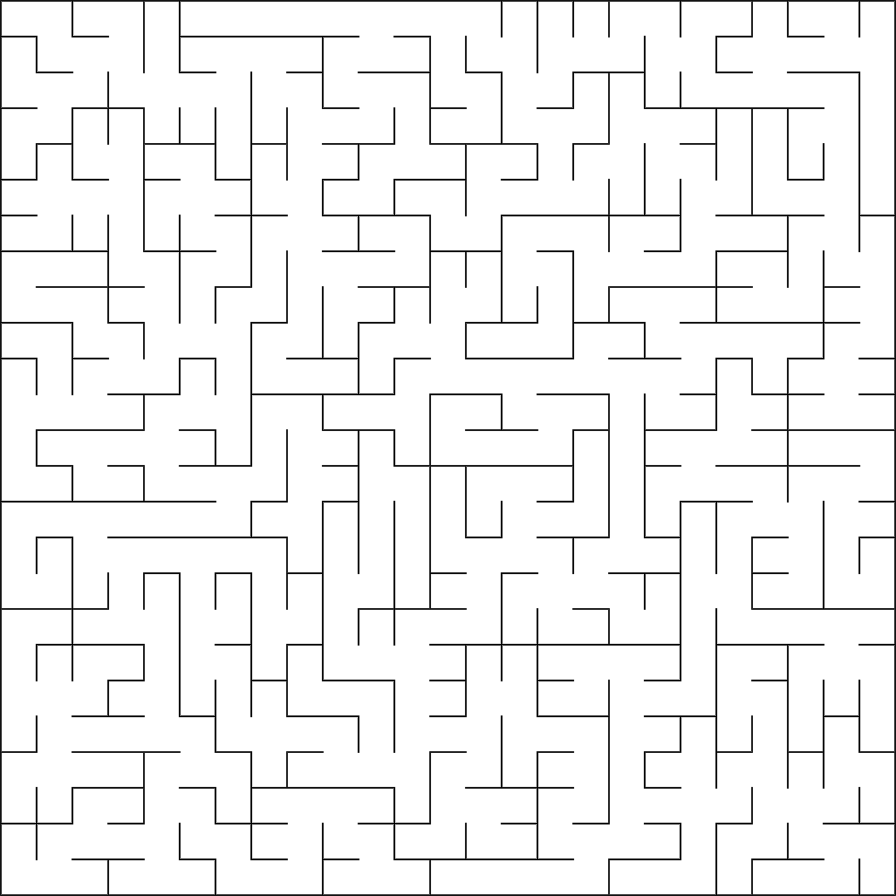
This pattern is drawn by a Shadertoy shader. Its source:

```glsl
const int CELLS = 25;              // maze cells per side
const float LINE_WIDTH = 0.0019;   // wall thickness, canvas units
const float SOFTNESS = 1.15;       // edge filter width, in output pixels
const uint SEED = 37u;
const int MAX_STEPS = 4000;
const int WORDS = (CELLS + 6) / 8; // eight 4-bit visit counters per word
const vec3 PAPER = vec3(1.0);
const vec3 INK = vec3(0.0);

uint hash(uvec3 k) {
    uint h = k.x * 1597334677u ^ k.y * 3812015801u ^ k.z * 2798796415u ^ SEED * 668265263u;
    h = (h ^ (h >> 16)) * 2146121005u;
    h = (h ^ (h >> 15)) * 2221713035u;
    return h ^ (h >> 16);
}

ivec2 heading(int quarter) {
    int way = 1 - 2 * (quarter >> 1);
    return (quarter & 1) == 0 ? ivec2(way, 0) : ivec2(0, way);
}

bool onBorder(ivec2 v) {
    return v.x <= 0 || v.y <= 0 || v.x >= CELLS || v.y >= CELLS;
}

bool outside(ivec2 v) {
    return v.x < 0 || v.y < 0 || v.x > CELLS || v.y > CELLS;
}

// Wilson's spanning tree: walk to the border, drawing each move from a fixed
// random stack per vertex. The last exit from the start is its tree branch.
ivec2 branch(ivec2 start) {
    uint visits[WORDS * (CELLS - 1)];
    for (int i = 0; i < WORDS * (CELLS - 1); i++) visits[i] = 0u;
    ivec2 v = start, lastExit = ivec2(0);
    for (int i = 0; i < MAX_STEPS; i++) {
        if (onBorder(v)) break;
        int word = (v.y - 1) * WORDS + ((v.x - 1) >> 3);
        int shift = 4 * ((v.x - 1) & 7);
        uint count = (visits[word] >> shift) & 15u;
        visits[word] = (visits[word] & ~(15u << shift)) | (((count + 1u) & 15u) << shift);
        ivec2 move = heading(int(hash(uvec3(uvec2(v), count)) >> 30));
        if (v == start) lastExit = move;
        v += move;
    }
    return lastExit;
}

// A wall joins two vertices if either one branches to the other
bool isWall(ivec2 a, ivec2 dir) {
    ivec2 b = a + dir;
    if (outside(a) || outside(b)) return false;
    if (onBorder(a) && onBorder(b)) return true;
    if (branch(a) == dir) return true;
    return branch(b) == -dir;
}

// Share of a square filter window covered by a box
float boxCoverage(vec2 p, vec2 low, vec2 high, float window) {
    vec2 overlap = min(p + 0.5 * window, high) - max(p - 0.5 * window, low);
    overlap = max(overlap, 0.0) / window;
    return overlap.x * overlap.y;
}

void mainImage(out vec4 fragColor, in vec2 fragCoord) {
    float side = min(iResolution.x, iResolution.y);
    vec2 p = (fragCoord - 0.5 * (iResolution.xy - side)) / side;
    float window = SOFTNESS / side;

    // Lattice inset so that the frame keeps its full thickness
    float inset = 0.5 * LINE_WIDTH;
    float pitch = (1.0 - LINE_WIDTH) / float(CELLS);
    ivec2 vertex = ivec2(floor((p - inset) / pitch + 0.5));
    vec2 local = p - inset - vec2(vertex) * pitch;

    // Four possible walls around the nearest vertex
    float ink = 0.0;
    for (int q = 0; q < 4; q++) {
        ivec2 dir = heading(q);
        vec2 end = vec2(dir) * pitch;
        float cover = boxCoverage(local, min(end, 0.0) - inset, max(end, 0.0) + inset, window);
        if (cover > ink && isWall(vertex, dir)) ink = cover;
    }
    fragColor = vec4(mix(PAPER, INK, ink), 1.0);
}
```
